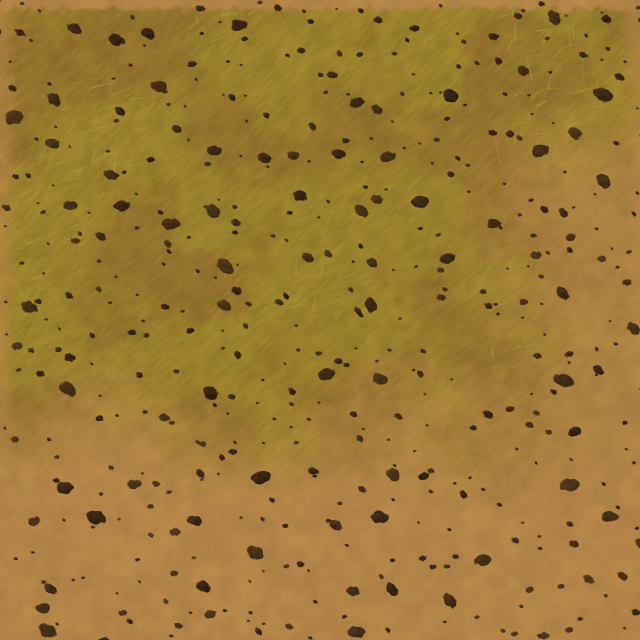
This texture is drawn by a WebGL 1 fragment shader. Its source:

```glsl
precision highp float;

uniform vec2 u_resolution;

const vec3 SAND = vec3(0.70, 0.515, 0.28);
const vec3 OLIVE = vec3(0.605, 0.505, 0.175);
const vec3 EARTH = vec3(0.575, 0.45, 0.175);
const vec3 BLADE_LIGHT = vec3(0.69, 0.64, 0.23);
const vec3 BLADE_DARK = vec3(0.49, 0.45, 0.11);
const vec3 STONE_DARK = vec3(0.14, 0.09, 0.05);
const vec3 STONE_BROWN = vec3(0.30, 0.19, 0.09);

float hash(vec2 p) {
  return fract(sin(dot(p, vec2(127.1, 311.7))) * 43758.5453);
}

vec2 hash2(vec2 p) {
  return vec2(hash(p), hash(p + 57.3));
}

float noise(vec2 p) {
  vec2 i = floor(p);
  vec2 f = fract(p);
  f = f * f * (3.0 - 2.0 * f);
  float low = mix(hash(i), hash(i + vec2(1.0, 0.0)), f.x);
  float high = mix(hash(i + vec2(0.0, 1.0)), hash(i + 1.0), f.x);
  return mix(low, high, f.y);
}

float fbm(vec2 p) {
  float sum = 0.0;
  float amp = 0.5;
  for (int i = 0; i < 4; i++) {
    sum += amp * noise(p);
    p = p * 2.03 + 17.1;
    amp *= 0.5;
  }
  return sum / 0.9375;
}

vec2 rotate(vec2 p, float a) {
  float c = cos(a);
  float s = sin(a);
  return vec2(c * p.x + s * p.y, c * p.y - s * p.x);
}

// Share of grass cover: thick above, bare along the bottom, right and borders
float grassCover(vec2 uv) {
  float wobble = fbm(uv * 5.0 + 3.0) - 0.5;
  float rise = smoothstep(0.13, 0.45, uv.y + wobble * 0.3);
  float bareRight = smoothstep(0.68, 0.98, uv.x + wobble * 0.3)
    * (1.0 - smoothstep(0.68, 0.88, uv.y));
  float side = smoothstep(0.0, 0.03, min(uv.x, 1.0 - uv.x) + wobble * 0.02);
  float top = smoothstep(0.008, 0.02, 1.0 - uv.y + (noise(uv * 90.0) - 0.5) * 0.012);
  return rise * (1.0 - 0.75 * bareRight) * mix(0.35, 1.0, side) * top;
}

// Curved tapering blades; x = light blades, y = dark blades
vec2 grassBlades(vec2 uv, float cells, float seed) {
  vec2 p = uv * cells;
  vec2 home = floor(p);
  vec2 cover = vec2(0.0);
  for (int j = -1; j <= 1; j++) {
    for (int i = -1; i <= 1; i++) {
      vec2 id = home + vec2(float(i), float(j));
      vec2 root = id + hash2(id + seed);
      vec2 traits = hash2(id + seed + 11.7);
      float tuft = smoothstep(0.5, 0.68, noise(root / cells * 6.0 + 21.0));
      vec2 q = rotate(p - root, mix(0.25, 1.9, traits.x * traits.x));
      float along = q.x / mix(0.45, 0.95, traits.y);
      float bend = (hash(id + seed + 31.0) - 0.6) * 0.45;
      float dist = abs(q.y - bend * along * along) / cells;
      float width = 0.0013 * (1.0 - 0.7 * along);
      float body = 1.0 - smoothstep(width - 0.0009, width + 0.0011, dist);
      body *= smoothstep(0.0, 0.15, along) * (1.0 - smoothstep(0.8, 1.0, along));
      body *= tuft * mix(0.3, 0.8, hash(id + seed + 43.0));
      if (traits.y > 0.35) cover.x = max(cover.x, body);
      else cover.y = max(cover.y, body);
    }
  }
  return cover;
}

// One jittered layer of rough oval stones painted over the ground
vec3 addStones(vec3 ground, vec2 uv, float cells, float share, vec2 radii, float seed) {
  vec2 p = uv * cells;
  vec2 home = floor(p);
  for (int j = -1; j <= 1; j++) {
    for (int i = -1; i <= 1; i++) {
      vec2 id = home + vec2(float(i), float(j));
      vec2 center = id + 0.05 + 0.9 * hash2(id + seed);
      vec2 traits = hash2(id + seed + 23.9);
      float present = step(hash(id + seed + 71.0), share);
      float radius = mix(radii.x, radii.y, traits.x * traits.x);
      vec2 offset = (p - center) / cells;
      vec2 q = rotate(offset, -0.3 + (traits.y - 0.5) * 1.3);
      q *= vec2(0.83, 1.2);
      float rough = noise(offset / radius * 1.6 + id * 7.0) - 0.5;
      float dist = length(q) - radius * (1.0 + 0.45 * rough);
      float body = present * (1.0 - smoothstep(-0.0013, 0.0015, dist));
      float shade = noise(offset * 260.0 + id * 3.0);
      float lit = smoothstep(-0.6, 1.2, dot(offset, vec2(-0.5, 0.8)) / radius);
      vec3 stone = mix(STONE_DARK, STONE_BROWN, clamp(shade * 0.5 + lit * 0.45, 0.0, 1.0));
      ground = mix(ground, stone, body * mix(0.78, 1.0, hash(id + seed + 5.0)));
    }
  }
  return ground;
}

void main() {
  vec2 uv = gl_FragCoord.xy / u_resolution;
  float cover = grassCover(uv);

  // Soil and grass tones with soft mottling and fine slanted fibres
  vec3 turf = mix(OLIVE, EARTH, smoothstep(0.4, 0.68, fbm(uv * 9.0 + 8.0)));
  vec3 color = mix(SAND, turf, cover);
  vec2 fibre = rotate(uv, 0.7) * vec2(60.0, 210.0);
  color *= 1.0 + (fbm(uv * 45.0) - 0.5) * 0.12 + (noise(fibre) - 0.5) * 0.06 * (0.4 + cover);

  // Grass tufts
  vec2 blades = grassBlades(uv, 19.0, 2.0);
  blades = max(blades, grassBlades(uv, 25.0, 90.0));
  blades = max(blades, grassBlades(uv, 31.0, 160.0));
  blades *= smoothstep(0.45, 0.9, cover);
  color = mix(color, BLADE_DARK, blades.y * 0.7);
  color = mix(color, BLADE_LIGHT, blades.x * 0.75);

  // Grit first, then the larger stones
  color = addStones(color, uv, 25.0, 0.5, vec2(0.0018, 0.0046), 13.0);
  color = addStones(color, uv, 14.0, 0.8, vec2(0.0050, 0.0125), 37.0);
  gl_FragColor = vec4(color, 1.0);
}
```
